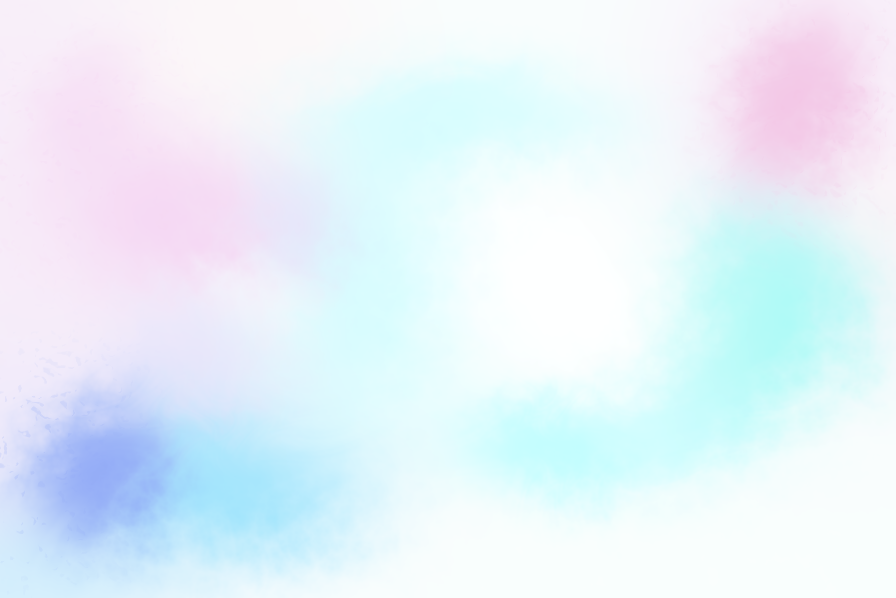
A Shadertoy shader for this background:

```glsl
const vec3 PAPER = vec3(0.978, 0.995, 0.993);
const vec3 WHITE = vec3(0.998, 1.0, 1.0);
const vec3 CREAM = vec3(0.990, 0.972, 0.972);
const vec3 BLUSH = vec3(0.970, 0.925, 0.975);
const vec3 PINK = vec3(0.960, 0.830, 0.950);
const vec3 ROSE = vec3(0.950, 0.765, 0.895);
const vec3 LILAC = vec3(0.900, 0.885, 0.980);
const vec3 AQUA = vec3(0.825, 0.990, 0.998);
const vec3 CYAN = vec3(0.750, 0.990, 0.998);
const vec3 MINT = vec3(0.665, 0.980, 0.965);
const vec3 SKY = vec3(0.640, 0.900, 0.990);
const vec3 BLUE = vec3(0.570, 0.660, 0.965);

vec2 hash2(vec2 cell) {
    vec3 q = fract(cell.xyx * vec3(0.1031, 0.1030, 0.0973));
    q += dot(q, q.yzx + 33.33);
    return fract((q.xx + q.yz) * q.zy);
}

// Distance to the nearest scattered point
float cellular(vec2 p) {
    vec2 cell = floor(p), f = fract(p);
    float nearest = 2.0;
    for (int y = -1; y <= 1; y++)
        for (int x = -1; x <= 1; x++) {
            vec2 o = vec2(x, y);
            nearest = min(nearest, length(o + hash2(cell + o) - f));
        }
    return nearest;
}

// Cellular layers, centred near zero
float grain(vec2 p) {
    float sum = 0.0, amp = 0.5;
    for (int i = 0; i < 4; i++) {
        sum += amp * (cellular(p) - 0.45);
        p = mat2(1.6, 1.2, -1.2, 1.6) * p + 7.3;
        amp *= 0.55;
    }
    return sum;
}

// Layered sines bend the outlines
vec2 bend(vec2 p) {
    vec2 offset = vec2(0.0);
    float amp = 0.012, freq = 11.0;
    for (int i = 0; i < 4; i++) {
        offset += amp * sin(freq * p.yx + 2.0 * offset.yx / amp + vec2(float(i), 2.3));
        p = mat2(0.8, 0.6, -0.6, 0.8) * p;
        amp *= 0.55;
        freq *= 1.9;
    }
    return offset;
}

// Soft elliptical pool of pigment
vec3 wash(vec3 col, vec2 p, vec2 centre, vec2 radius, vec3 tint, float amount) {
    float d = length((p - centre) / radius);
    return mix(col, tint, amount * exp(-pow(d, 2.6)));
}

// Tiny droplets inside a soft region
vec3 splatter(vec3 col, vec2 p, vec2 centre, vec2 radius, float scale, vec3 tint) {
    vec2 cell = floor(p * scale);
    vec2 rnd = hash2(cell + 19.0);
    float size = 0.08 + 0.22 * rnd.x;
    float d = length(fract(p * scale) - 0.5 - 0.3 * (rnd - 0.5));
    float drop = (1.0 - smoothstep(size * 0.6, size + 0.1, d)) * step(0.6, rnd.y);
    return wash(col, p, centre, radius, tint, 0.22 * drop);
}

void mainImage(out vec4 fragColor, in vec2 fragCoord) {
    vec2 p = fragCoord / iResolution.y;
    float rough = grain(p * 16.0);
    vec2 q = p + bend(p) + 0.06 * rough * vec2(1.0, -0.8);

    // Pale tinted margins
    vec3 col = PAPER;
    col = wash(col, p, vec2(0.00, 0.70), vec2(0.48, 0.62), BLUSH, 0.95);
    col = wash(col, p, vec2(0.42, 0.90), vec2(0.26, 0.22), CREAM, 0.75);
    col = wash(col, p, vec2(1.42, 0.84), vec2(0.32, 0.40), BLUSH, 0.85);
    col = wash(col, p, vec2(1.46, 0.62), vec2(0.16, 0.14), CREAM, 0.60);
    col = wash(col, p, vec2(0.00, 0.22), vec2(0.34, 0.22), LILAC, 0.45);
    col = wash(col, p, vec2(0.06, 0.03), vec2(0.26, 0.12), SKY, 0.40);

    // Aqua ring
    col = wash(col, q, vec2(0.78, 0.79), vec2(0.27, 0.10), AQUA, 0.85);
    col = wash(col, q, vec2(0.64, 0.54), vec2(0.21, 0.24), AQUA, 0.95);
    col = wash(col, q, vec2(0.50, 0.40), vec2(0.20, 0.16), AQUA, 0.40);
    col = wash(col, q, vec2(1.16, 0.33), vec2(0.14, 0.13), CYAN, 0.75);
    col = wash(col, q, vec2(1.26, 0.48), vec2(0.19, 0.18), MINT, 0.95);

    // Bright centre, with the lower pool over its rim
    col = wash(col, q, vec2(0.93, 0.52), vec2(0.23, 0.20), WHITE, 1.0);
    col = wash(col, q, vec2(0.93, 0.25), vec2(0.17, 0.09), CYAN, 0.92);

    // Pink and lilac clouds
    col = wash(col, q, vec2(0.15, 0.81), vec2(0.10, 0.11), PINK, 0.50);
    col = wash(col, q, vec2(0.30, 0.63), vec2(0.20, 0.15), PINK, 0.82);
    col = wash(col, q, vec2(0.51, 0.63), vec2(0.09, 0.09), LILAC, 0.55);
    col = wash(col, q, vec2(0.42, 0.51), vec2(0.10, 0.07), PAPER, 0.45);
    col = wash(col, q, vec2(0.31, 0.36), vec2(0.16, 0.13), LILAC, 0.75);
    col = wash(col, q, vec2(1.33, 0.82), vec2(0.12, 0.15), ROSE, 0.88);

    // Deep blue corner
    col = wash(col, q, vec2(0.37, 0.18), vec2(0.25, 0.13), SKY, 0.98);
    col = wash(col, q, vec2(0.17, 0.20), vec2(0.12, 0.12), BLUE, 0.90);

    // Droplets and paper texture
    col = splatter(col, q, vec2(0.06, 0.22), vec2(0.17, 0.18), 55.0, BLUE);
    col = splatter(col, q, vec2(1.36, 0.82), vec2(0.17, 0.20), 48.0, ROSE);
    col = splatter(col, q, vec2(0.12, 0.75), vec2(0.20, 0.20), 52.0, PINK);
    col += 0.10 * rough * (1.0 - col);

    fragColor = vec4(clamp(col, 0.0, 1.0), 1.0);
}
```
